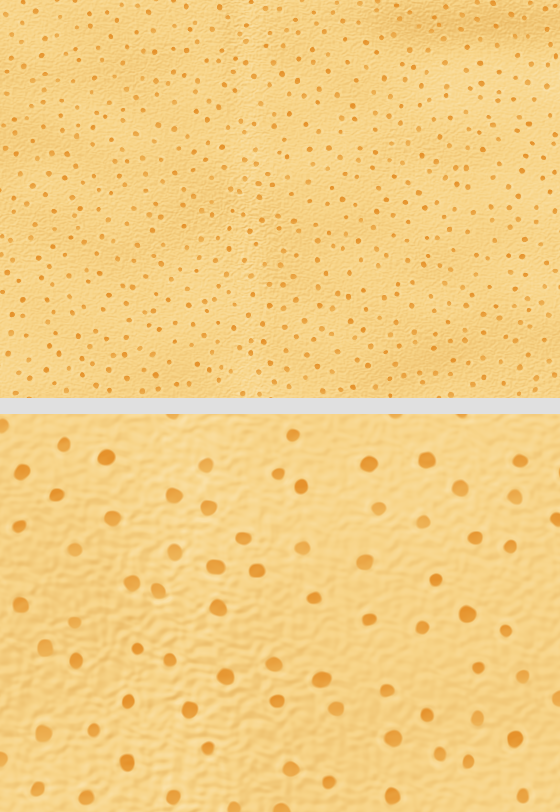
Top: the whole. Bottom: its middle third, enlarged.
Give the GLSL for this texture, as a Shadertoy shader.

```glsl
// Pale golden ostrich leather: scattered orange quill marks on finely wrinkled hide.

const vec3 HIDE_DARK  = vec3(0.945, 0.780, 0.465);
const vec3 HIDE_MID   = vec3(0.970, 0.830, 0.530);
const vec3 HIDE_LIGHT = vec3(0.975, 0.855, 0.590);
const vec3 QUILL_PALE = vec3(0.930, 0.690, 0.315);
const vec3 QUILL_DEEP = vec3(0.900, 0.570, 0.165);

const float QUILL_SPACING = 0.0455;
const float QUILL_RADIUS  = 0.0063;

vec2 hash22(vec2 p) {
    vec3 q = fract(p.xyx * vec3(0.1031, 0.1030, 0.0973));
    q += dot(q, q.yzx + 33.33);
    return fract((q.xx + q.yz) * q.zy);
}

vec2 gradientAt(vec2 cell) {
    float angle = 6.2832 * hash22(cell).x;
    return vec2(cos(angle), sin(angle));
}

// Gradient noise, roughly -0.7 to 0.7
float gradientNoise(vec2 p) {
    vec2 i = floor(p), f = p - i;
    vec2 u = f * f * f * (f * (f * 6.0 - 15.0) + 10.0);
    vec2 e = vec2(1.0, 0.0);
    float a = dot(gradientAt(i), f);
    float b = dot(gradientAt(i + e.xy), f - e.xy);
    float c = dot(gradientAt(i + e.yx), f - e.yx);
    float d = dot(gradientAt(i + e.xx), f - e.xx);
    return mix(mix(a, b, u.x), mix(c, d, u.x), u.y);
}

float bump(float x, float centre, float width) {
    float d = (x - centre) / width;
    return exp(-d * d);
}

// Nearest quill on a staggered, jittered grid: offset from its centre, two random values
vec4 nearestQuill(vec2 p, float spacing, float jitter) {
    vec2 q = p / spacing;
    vec4 nearest = vec4(9.0);
    for (int j = -1; j <= 1; j++) {
        float row = floor(q.y) + float(j);
        float stagger = 0.5 * mod(row, 2.0);
        for (int i = -1; i <= 1; i++) {
            vec2 cell = vec2(floor(q.x - stagger) + float(i), row);
            vec2 centre = cell + vec2(0.5 + stagger, 0.5) + jitter * (hash22(cell + 40.0) - 0.5);
            vec2 offset = q - centre;
            if (dot(offset, offset) < dot(nearest.xy, nearest.xy))
                nearest = vec4(offset, hash22(cell + 90.0));
        }
    }
    return vec4(nearest.xy * spacing, nearest.zw);
}

// Pebbled height field with flattened wrinkles
float grainHeight(vec2 p) {
    vec2 warped = p + 0.005 * vec2(gradientNoise(p * 45.0), gradientNoise(p * 45.0 + 70.0));
    float pebbles = gradientNoise(warped * vec2(110.0, 145.0) + 300.0);
    float wrinkles = gradientNoise(warped * vec2(42.0, 85.0) + 500.0);
    return pebbles + 0.5 * wrinkles;
}

// Broad shading: soft blotches, a central fold and bands on the right
float hideTone(vec2 p, float aspect) {
    float x = p.x / aspect;
    float blotches = gradientNoise(p * vec2(1.8, 3.2) + 12.0) + 0.6 * gradientNoise(p * vec2(5.0, 9.0) + 31.0);
    float right = smoothstep(0.5, 0.9, x);
    float bands = 0.8 * bump(p.y, 0.79, 0.09) - 1.3 * bump(p.y, 0.94, 0.07) - 0.7 * bump(p.y, 0.14, 0.1);
    float leftShade = -0.6 * bump(p.y, 0.62, 0.08) * (1.0 - smoothstep(0.0, 0.25, x));
    float fold = 0.4 * bump(x, 0.445, 0.03) - 0.5 * bump(x, 0.41, 0.02) * smoothstep(0.5, 1.0, p.y);
    return 0.95 * blotches + right * bands + leftShade + fold;
}

vec3 hideColor(float tone) {
    return tone < 0.0 ? mix(HIDE_MID, HIDE_DARK, min(-tone, 2.2))
                      : mix(HIDE_MID, HIDE_LIGHT, min(tone, 2.0));
}

void mainImage(out vec4 fragColor, in vec2 fragCoord) {
    vec2 p = fragCoord / iResolution.y;
    float aspect = iResolution.x / iResolution.y;
    float pixel = 1.0 / iResolution.y;

    // Quill layout, turned and gently bent so that rows do not show
    vec2 bend = 0.02 * vec2(gradientNoise(p * 4.0 + 5.0), gradientNoise(p * 4.0 + 25.0));
    vec2 turned = mat2(0.92, 0.39, -0.39, 0.92) * (p + bend) + 3.0;
    vec4 quill = nearestQuill(turned, QUILL_SPACING, 0.62);
    float radius = QUILL_RADIUS * mix(0.82, 1.15, quill.z);
    float edge = length(quill.xy) - radius + 0.0018 * gradientNoise(p * 110.0);

    // Grain lit from the upper left, with pale glints
    vec2 toLight = vec2(-0.0022, 0.0030);
    float relief = grainHeight(p) - grainHeight(p + toLight);
    float roughness = 1.0 + 0.5 * gradientNoise(p * 3.5 + 60.0) + 0.6 * bump(p.x / aspect, 0.445, 0.05);
    float tone = hideTone(p, aspect) + 1.35 * roughness * relief;

    // Raised rim around each quill
    float rim = bump(edge, 0.0042, 0.0022);
    tone += rim * (0.45 + 1.2 * gradientNoise(p * 50.0 + 15.0));
    vec3 color = hideColor(tone);

    // Quill mark, deeper on its upper left side
    float shade = dot(quill.xy, vec2(-0.5, 0.8)) / radius;
    float depth = clamp(0.2 + 0.75 * quill.w + 0.3 * shade + 0.25 * relief, 0.0, 1.0);
    float softness = max(0.0013, 0.6 * pixel);
    float mask = 1.0 - smoothstep(-softness, softness, edge);
    color = mix(color, mix(QUILL_PALE, QUILL_DEEP, depth), mask * mix(0.85, 1.0, quill.w));

    fragColor = vec4(color, 1.0);
}
```
